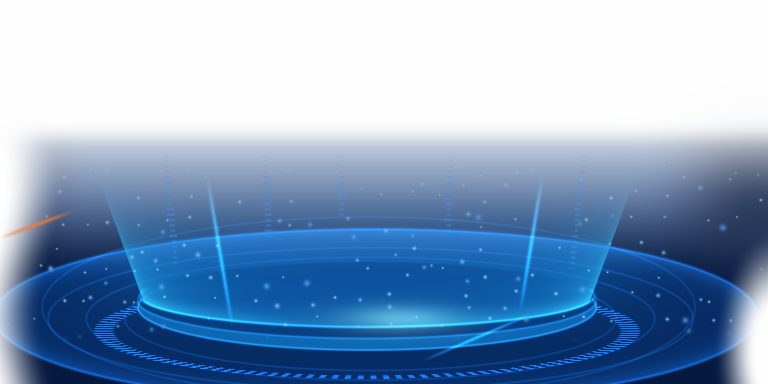
A Shadertoy shader for this background:

```glsl
// A glowing holographic stage: nested ellipses form a blue disc, a tick ring and a rim,
// with a flared light cone rising from it. Hashed grids scatter sparks and data dashes,
// and a soft coverage mask dissolves the scene into a white backdrop.

const vec3 WHITE = vec3(0.995);
const vec3 NAVY = vec3(0.025, 0.10, 0.25);
const vec3 DEEP = vec3(0.025, 0.17, 0.39);
const vec3 BLUE = vec3(0.07, 0.36, 0.67);
const vec3 CYAN = vec3(0.16, 0.72, 0.97);
const vec3 ICE = vec3(0.62, 0.88, 1.0);
const vec3 AMBER = vec3(0.95, 0.48, 0.20);

float hash(vec2 p) {
    return fract(sin(dot(p, vec2(127.1, 311.7))) * 43758.5453);
}

// Approximate signed distance to an ellipse
float ellipse(vec2 p, vec2 center, vec2 radius) {
    vec2 q = p - center;
    float k = length(q / radius);
    return (k - 1.0) * k / max(length(q / (radius * radius)), 1e-4);
}

float inside(float d, float aa) { return 1.0 - smoothstep(-aa, aa, d); }

float glow(float d, float width) { return exp(-d * d / (width * width)); }

// Soft line that thins and fades toward both ends
float streak(vec2 p, vec2 a, vec2 b, float width) {
    vec2 ab = b - a;
    float t = dot(p - a, ab) / dot(ab, ab);
    float taper = max(4.0 * t * (1.0 - t), 0.0);
    return glow(length(p - a - ab * clamp(t, 0.0, 1.0)), width) * taper;
}

// One hashed spark per occupied grid cell
float sparks(vec2 p, float cell, float radius, float density, float seed) {
    vec2 id = floor(p / cell);
    vec2 spot = 0.25 + 0.5 * vec2(hash(id + seed), hash(id + seed + 17.3));
    float size = radius * (0.5 + 0.5 * hash(id + seed + 5.1));
    float present = step(hash(id + seed + 9.7), density);
    return present * glow(length((fract(p / cell) - spot) * cell), size);
}

// A column of short dashes with random lengths
float dashColumn(vec2 p, float x, float top, float bottom, float aa) {
    float row = floor(p.y / 0.014);
    float halfWidth = 0.004 + 0.007 * hash(vec2(row, x));
    float bar = inside(abs(p.x - x) - halfWidth, aa);
    bar *= inside(abs(fract(p.y / 0.014) - 0.5) * 0.014 - 0.003, aa);
    return bar * smoothstep(bottom, bottom + 0.03, p.y) * (1.0 - smoothstep(top - 0.12, top, p.y));
}

// Radial ticks between two scales of an ellipse
float tickRing(vec2 p, vec2 center, vec2 radius, float count) {
    vec2 q = (p - center) / radius;
    float r = length(q);
    float wave = 0.5 + 0.5 * cos(atan(q.y, q.x) * count);
    return smoothstep(0.35, 0.75, wave) * smoothstep(0.92, 0.935, r) * (1.0 - smoothstep(0.99, 1.005, r));
}

// Opacity of the scene over the white backdrop
float coverage(vec2 p) {
    float t = clamp((0.70 - p.y) / 0.43, 0.0, 1.0);
    float a = (1.0 - pow(1.0 - t, 1.6)) * (1.0 - smoothstep(0.61, 0.70, p.y));
    float cloud = glow(length((p - vec2(1.99, 0.43)) / vec2(0.19, 0.14)), 1.0);
    a = mix(a, 0.88, 0.75 * cloud);
    a *= smoothstep(-0.02, 0.14, p.x + 0.03 * sin(p.y * 9.0));
    return a * smoothstep(0.4, 1.15, length((p - vec2(2.03, 0.08)) / vec2(0.15, 0.29)));
}

void mainImage(out vec4 fragColor, in vec2 fragCoord) {
    vec2 p = fragCoord / iResolution.y;
    p.x += 1.0 - 0.5 * iResolution.x / iResolution.y;
    float aa = 1.0 / iResolution.y;
    float side = abs(p.x - 0.955);
    vec3 col = mix(NAVY, vec3(0.13, 0.27, 0.50), smoothstep(0.25, 0.55, p.y) * (1.0 - smoothstep(0.7, 1.0, side)));

    // Wide disc with a bright border and faint inner orbits
    float disc = ellipse(p, vec2(0.979, 0.177), vec2(0.995, 0.227));
    vec3 discColor = mix(DEEP, BLUE, smoothstep(0.08, 0.40, p.y) * (1.0 - smoothstep(0.35, 0.95, side)));
    col = mix(col, discColor, inside(disc, aa));
    col += BLUE * (0.45 * glow(disc, 0.004) + 0.35 * inside(disc, aa) * exp(disc / 0.025));
    for (int i = 0; i < 3; i++) {
        float k = float(i);
        float orbit = ellipse(p, vec2(0.965, 0.17), vec2(0.84 - 0.10 * k, 0.185 - 0.025 * k));
        col += BLUE * 0.25 * glow(orbit, 0.0025);
    }
    float halo = ellipse(p, vec2(0.96, 0.20), vec2(0.85, 0.235));
    col += BLUE * 0.22 * glow(halo, 0.0025);
    col += BLUE * 0.85 * tickRing(p, vec2(0.956, 0.138), vec2(0.712, 0.125), 130.0);

    // Raised platform and its lit rim
    float outer = ellipse(p, vec2(0.956, 0.200), vec2(0.597, 0.112));
    float inner = ellipse(p, vec2(0.956, 0.218), vec2(0.597, 0.099));
    float base = ellipse(p, vec2(0.956, 0.230), vec2(0.592, 0.082));
    col = mix(col, vec3(0.06, 0.40, 0.70), inside(outer, aa) * (1.0 - smoothstep(0.20, 0.25, p.y)));
    col = mix(col, vec3(0.03, 0.24, 0.50), inside(inner, aa));
    float front = 1.0 - smoothstep(0.20, 0.26, p.y);
    col += CYAN * front * (0.4 * glow(outer, 0.003) + 0.25 * glow(inner, 0.003));

    // Flared light cone, brightest along its walls and foot
    float wall = mix(0.592, 0.698, (p.y - 0.245) / 0.291) - side;
    float above = max(inside(base, aa), step(0.23, p.y));
    float cone = above * smoothstep(-aa, aa, wall);
    float rise = 1.0 - smoothstep(0.20, 0.58, p.y);
    col = mix(col, vec3(0.06, 0.39, 0.72), cone * 0.6 * rise);
    float wallLight = 0.55 * exp(-max(wall, 0.0) / 0.11) + 0.4 * exp(-max(wall, 0.0) / 0.008);
    float footLight = 0.6 * exp(-abs(base) / 0.025) * front * smoothstep(0.0, 0.5, side + 0.12);
    col = mix(col, CYAN, cone * clamp(wallLight * rise + footLight, 0.0, 0.95));
    col += CYAN * 0.5 * front * glow(base, 0.0035);
    col += CYAN * 0.55 * streak(p, vec2(0.605, 0.15), vec2(0.540, 0.54), 0.005);
    col += CYAN * 0.55 * streak(p, vec2(1.355, 0.19), vec2(1.412, 0.54), 0.005);
    col += vec3(0.30, 0.36, 0.22) * glow(length((p - vec2(1.04, 0.17)) / vec2(0.15, 0.035)), 1.0);
    col += CYAN * 0.5 * streak(p, vec2(1.10, 0.06), vec2(1.38, 0.18), 0.004);

    // Dissolve into white, then lay the light details on top
    float mask = coverage(p);
    col = mix(WHITE, clamp(col, 0.0, 1.0), mask);
    float columns[5] = float[5](0.45, 0.70, 0.89, 1.167, 1.50);
    for (int i = 0; i < 5; i++) {
        float lean = (columns[i] - 0.955) * 0.2 * (p.y - 0.4);
        float outerness = abs(columns[i] - 0.955);
        float dash = dashColumn(p - vec2(lean, 0.0), columns[i], 0.62, 0.44 - 0.28 * outerness, aa);
        col = mix(col, vec3(0.28, 0.58, 0.92), 0.4 * dash);
    }
    float field = mask * smoothstep(0.10, 0.18, p.y) * (1.0 - smoothstep(0.5, 0.64, p.y));
    for (int i = 0; i < 3; i++) {
        float k = float(i);
        float dots = sparks(p + 0.031 * k, 0.065 + 0.035 * k, 0.0045 + 0.002 * k, 0.42, 31.0 * k);
        col = mix(col, mix(ICE, vec3(0.25, 0.58, 0.95), 0.4 * k), dots * field * 0.8);
    }
    col = mix(col, AMBER, 0.8 * streak(p, vec2(0.0, 0.38), vec2(0.19, 0.45), 0.005));
    fragColor = vec4(clamp(col, 0.0, 1.0), 1.0);
}
```
